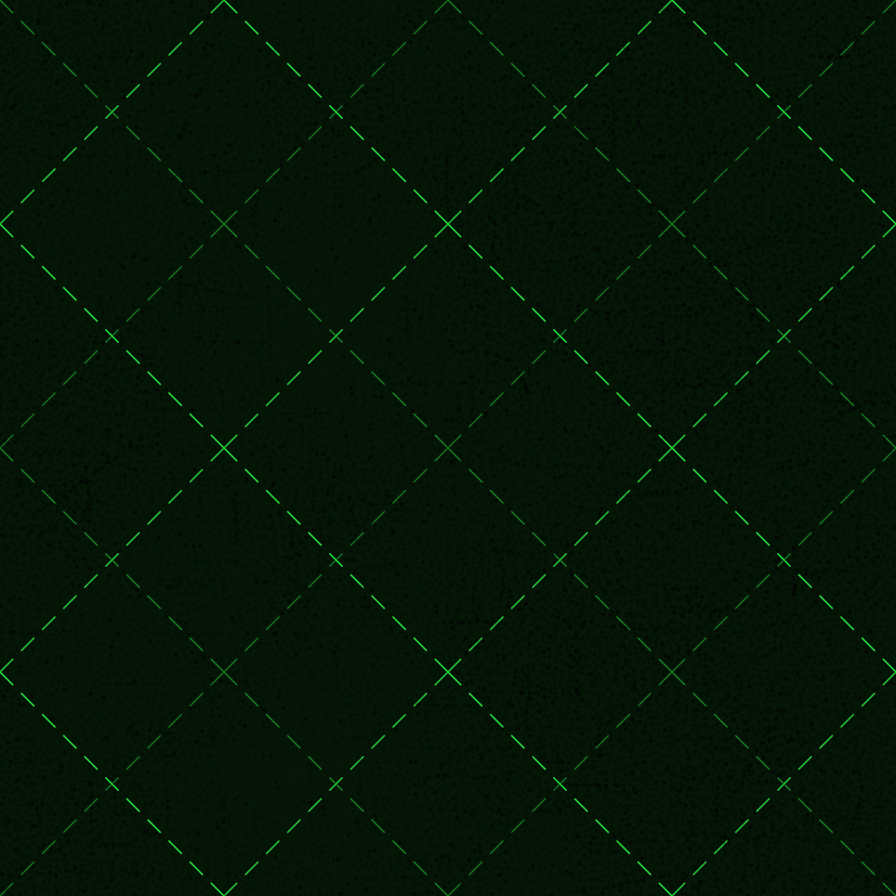
This pattern is drawn by a Shadertoy shader. Its source:

```glsl
// Dashed green diagonal lattice, alternate lines bright and dim, on near-black green.
// Lines live in rotated coordinates; each dash run restarts where equal lines cross.
// Wrapping cellular noise and hashed scratches add worn speckle and streaks.

#define LINES 4.0            // diagonal lines per direction across the canvas
#define DASHES 10.625        // dash periods between two like crossings
#define DASH_FILL 0.625      // lit part of each dash period
#define LINE_WIDTH 0.0019
#define DIM 0.5              // strength of the even lines
#define GRAIN 160.0          // speckle cells across
#define SCRATCHES 18
#define BASE vec3(0.018, 0.088, 0.024)
#define SHADE vec3(0.012, 0.061, 0.020)
#define WORN vec3(0.003, 0.024, 0.009)
#define GREEN vec3(0.15, 0.84, 0.24)

const float TAU = 6.2831853;

vec2 hash2(vec2 p) {
    vec3 q = fract(p.xyx * vec3(0.1031, 0.1030, 0.0973));
    q += dot(q, q.yzx + 33.33);
    return fract((q.xx + q.yz) * q.zy);
}

// Wrapping cellular noise: x = nearest distance, y = random id of that cell.
vec2 cellular(vec2 uv, vec2 count, float seed) {
    vec2 p = uv * count, base = floor(p);
    vec2 best = vec2(9.0, 0.0);
    for (int j = -1; j <= 1; j++)
    for (int i = -1; i <= 1; i++) {
        vec2 cell = base + vec2(i, j);
        vec2 id = mod(cell, count) + seed;
        float d = length(cell + hash2(id) - p);
        if (d < best.x) best = vec2(d, hash2(id + 57.0).x);
    }
    return best;
}

// Sparse elongated marks; unequal counts set their direction.
float streaks(vec2 uv, vec2 count, float seed) {
    vec2 c = cellular(uv, count, seed);
    return smoothstep(0.42, 0.12, c.x) * smoothstep(0.82, 0.95, c.y);
}

// Tapered scratches at hashed places and angles, wrapped at the borders.
float scratches(vec2 uv) {
    float mark = 0.0;
    for (int i = 0; i < SCRATCHES; i++) {
        vec2 place = hash2(vec2(i, 11.0)), form = hash2(vec2(i, 43.0));
        vec2 d = uv - place;
        d -= round(d);
        float angle = form.x * TAU;
        vec2 dir = vec2(cos(angle), sin(angle));
        float along = abs(dot(d, dir)) / mix(0.03, 0.10, form.y);
        float across = abs(dot(d, vec2(-dir.y, dir.x)));
        mark = max(mark, smoothstep(0.0035, 0.0005, across) * smoothstep(1.0, 0.3, along));
    }
    return mark;
}

// Coverage of the dashed lines at whole values of u, running along v.
float dashedLines(float u, float v, float px) {
    float k = round(u);
    float unit = LINES * sqrt(2.0);
    float d = abs(u - k) / unit;
    float line = clamp((0.5 * LINE_WIDTH - d) / px + 0.5, 0.0, 1.0);

    // Position within an edge, folded into dash periods and centred on a dash.
    float t = (fract((v - k) * 0.5) - 0.5) * DASHES;
    float period = 2.0 / (unit * DASHES);
    float end = (0.5 * DASH_FILL - abs(t - round(t))) * period;
    float dash = clamp(end / px + 0.5, 0.0, 1.0);

    float strength = mix(DIM, 1.0, mod(k, 2.0));
    return line * dash * strength;
}

void mainImage(out vec4 fragColor, in vec2 fragCoord) {
    vec2 uv = fragCoord / iResolution.xy;
    float px = 1.0 / min(iResolution.x, iResolution.y);

    // Broad patches decide where wear gathers.
    float patches = 0.5 + 0.25 * sin(TAU * (uv.x - 0.55))
                  + 0.15 * sin(TAU * (2.0 * uv.y + uv.x + 0.1))
                  + 0.10 * sin(TAU * (3.0 * uv.x - 2.0 * uv.y));

    // Ground: fine mottling, dark specks and broken streaks.
    vec2 grain = cellular(uv, vec2(GRAIN), 3.0);
    float mottle = smoothstep(0.48, 0.28, grain.x);
    float speck = mottle * smoothstep(0.97 - 0.25 * patches, 1.0, grain.y);
    float marks = max(streaks(uv, vec2(7.0, 110.0), 5.0), streaks(uv, vec2(110.0, 7.0), 19.0));
    marks = max(0.7 * marks, scratches(uv)) * mix(0.25, 1.0, mottle);
    float wear = clamp(0.75 * speck + marks * mix(0.4, 0.9, patches), 0.0, 1.0);
    vec3 color = mix(BASE, SHADE, mottle * mix(0.5, 1.0, patches));
    color = mix(color, WORN, wear);

    // Lattice: the rising set is a little softer than the falling one.
    float u = LINES * (uv.x + uv.y), v = LINES * (uv.x - uv.y);
    float lattice = max(dashedLines(u, v, px), 0.88 * dashedLines(v, u, px));
    color = mix(color, GREEN, lattice * (1.0 - 0.2 * wear));

    fragColor = vec4(color, 1.0);
}
```
